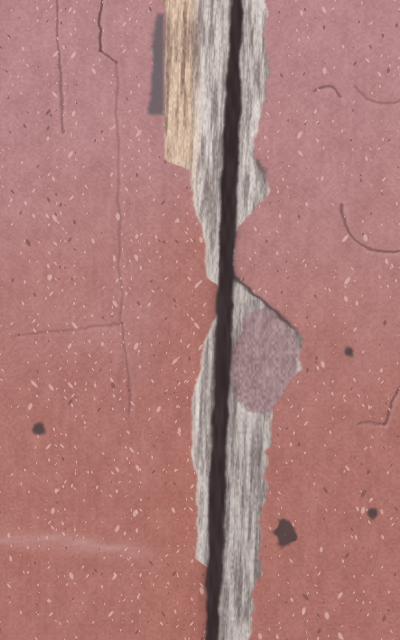
Reproduce this texture procedurally as a Shadertoy shader.

```glsl
float hash(vec2 p) { return fract(sin(dot(p, vec2(127.1, 311.7))) * 43758.55); }

float noise(vec2 p) {
    vec2 i = floor(p), f = fract(p);
    f *= f * (3.0 - 2.0 * f);
    return mix(mix(hash(i), hash(i + vec2(1, 0)), f.x),
               mix(hash(i + vec2(0, 1)), hash(i + 1.0), f.x), f.y);
}

float fbm(vec2 p) {
    float sum = 0.0, amp = 0.5;
    for (int i = 0; i < 5; i++) {
        sum += amp * noise(p);
        p = p * 2.03 + 7.1;
        amp *= 0.5;
    }
    return sum;
}

float ramp(float a, float b, float x) { return smoothstep(a, b, x); }
float bump(float x, float k) { return exp(-x * x * k * k); }

float segment(vec2 p, vec2 a, vec2 b) {
    p -= a;
    b -= a;
    return length(p - b * clamp(dot(p, b) / dot(b, b), 0.0, 1.0));
}

float arc(vec2 p, float r, float mid) {
    float off = abs(mod(atan(p.y, p.x) - mid + 3.1416, 6.2832) - 3.1416);
    return abs(length(p) - r) + max(off - 1.0, 0.0) * r;
}

// Edges of the bare wood at depth y below the top
float leftEdge(float y) {
    return 1.97 + 0.31 * ramp(1.9, 2.07, y) + 0.2 * ramp(2.07, 3.1, y)
         + 0.16 * ramp(3.3, 3.45, y) - 0.2 * ramp(3.7, 4.15, y) - 0.13 * ramp(4.15, 5.0, y)
         + 0.06 * ramp(5.4, 5.75, y) + 0.16 * ramp(6.68, 6.85, y);
}

float rightEdge(float y) {
    return 3.2 - 0.15 * ramp(0.9, 1.8, y) + 0.17 * ramp(1.8, 2.15, y)
         - 0.42 * ramp(2.2, 2.9, y) + 0.8 * ramp(3.2, 4.1, y) - 0.36 * ramp(4.3, 5.1, y)
         - 0.1 * ramp(5.1, 6.3, y) - 0.16 * ramp(6.6, 7.6, y);
}

// Dark fissure with a pale lip
void crease(inout vec3 col, float d, float lip, float strength) {
    col = mix(col, vec3(0.8, 0.64, 0.63), 0.4 * strength * (1.0 - ramp(0.0, 0.05, lip)));
    col = mix(col, vec3(0.4, 0.27, 0.27), strength * (1.0 - ramp(0.0, 0.03, d)));
}

void seam(inout vec3 col, vec2 p, vec2 a, vec2 b, float strength) {
    crease(col, segment(p, a, b), segment(p - 0.03, a, b), strength);
}

void curl(inout vec3 col, vec2 p, float r, float mid, float strength) {
    crease(col, arc(p, r, mid), arc(p - 0.04, r, mid), strength);
}

vec3 paint(vec2 p) {
    // Faded top, warmer bottom and left of the split
    float warm = ramp(0.5, 6.5, p.y + 1.5 * fbm(p * 1.3) - 0.75);
    vec3 col = mix(vec3(0.715, 0.525, 0.535), vec3(0.675, 0.445, 0.41), warm);
    col = mix(col, vec3(0.67, 0.43, 0.39), 0.6 * ramp(1.6, 2.3, p.x) * ramp(1.8, 3.0, p.y) * step(p.x, 2.7));
    col += 0.07 * (fbm(p * vec2(7, 4)) - 0.48) + 0.05 * (noise(p * 38.0) - 0.5);

    // Lifted seams and curls
    vec2 w = p + 0.09 * (vec2(fbm(p * 5.0), fbm(p * 5.0 + 19.0)) - 0.48);
    seam(col, w, vec2(0.67, -0.1), vec2(0.74, 1.6), 0.45);
    seam(col, w, vec2(1.21, -0.1), vec2(1.22, 0.6), 0.8);
    seam(col, w, vec2(1.22, 0.6), vec2(1.4, 0.75), 0.6);
    seam(col, w, vec2(1.4, 0.75), vec2(1.45, 3.85), 0.25);
    seam(col, w, vec2(0.2, 4.02), vec2(1.47, 3.88), 0.25);
    seam(col, w, vec2(1.47, 3.88), vec2(1.56, 4.95), 0.3);
    seam(col, w, vec2(4.8, 4.62), vec2(4.6, 5.08), 0.6);
    seam(col, w, vec2(4.6, 5.08), vec2(4.3, 5.1), 0.4);
    curl(col, w - vec2(3.9, 1.24), 0.2, -1.4, 0.55);
    curl(col, w - vec2(4.62, 2.5), 0.52, 2.2, 0.55);
    curl(col, w - vec2(4.65, 0.75), 0.48, 1.5, 0.35);

    // Pale scuff at the lower left
    float scuff = bump(p.y - 6.45 - 0.1 * p.x, 9.0) * (1.0 - ramp(1.2, 2.1, p.x));
    col = mix(col, vec3(0.79, 0.64, 0.64), 0.9 * scuff * fbm(p * vec2(3, 14)));

    // Scattered chips, denser along upright bands
    float bands = bump(p.x - 0.75, 5.0) + bump(p.x - 1.5, 6.0) + bump(p.x - 2.28, 7.0);
    for (float k = 0.0; k < 3.0; k++) {
        vec2 q = p * (4.0 + 2.5 * k) + 13.7 * k, id = floor(q);
        vec2 d = fract(q) - 0.3 - 0.4 * vec2(hash(id), hash(id + 5.3));
        d.x += d.y * (hash(id + 2.9) - 0.5) * 1.5;
        float pick = hash(id + 3.7), size = 0.05 + 0.1 * hash(id + 8.1);
        float chip = 1.0 - ramp(0.4, 1.0, length(d / vec2(size, size * 1.7)));
        col = mix(col, vec3(0.86, 0.71, 0.68), 0.75 * chip * step(0.8 - 0.25 * bands, pick));
        col = mix(col, vec3(0.45, 0.31, 0.3), 0.6 * chip * step(pick, 0.07));
    }

    // Dark pits
    float pit = min(length(w - vec2(0.48, 5.14)) - 0.06, length(w - vec2(4.2, 4.22)) - 0.045);
    pit = min(pit, length(w - vec2(4.47, 6.15)) - 0.05);
    pit = min(pit, length(w - vec2(3.42, 6.41)) - 0.18 + 0.12 * noise(p * 13.0));
    return mix(col, vec3(0.3, 0.25, 0.26), 0.85 * (1.0 - ramp(-0.02, 0.04, pit)));
}

vec3 wood(vec2 p, float split) {
    float grain = fbm(vec2(p.x * 22.0 + 0.8 * p.y, p.y * 2.2));
    vec3 col = mix(vec3(0.56, 0.51, 0.5), vec3(0.84, 0.8, 0.78), ramp(0.2, 0.7, grain));
    col *= mix(vec3(1), vec3(1.04, 0.95, 0.86), (1.0 - ramp(2.25, 2.45, p.x)) * (1.0 - ramp(1.8, 2.6, p.y)));
    // Weathered side with old primer
    float worn = step(0.0, split) * ramp(2.8, 3.5, p.y);
    float primer = length((p - vec2(3.2, 4.35)) / vec2(0.42, 0.68)) + 0.7 * fbm(p * 5.0) - 0.34;
    col *= 1.0 - 0.08 * worn;
    col = mix(col, vec3(0.56, 0.44, 0.45) + 0.12 * fbm(p * 9.0), 0.85 * worn * (1.0 - ramp(0.88, 1.0, primer)));
    return col + 0.12 * (noise(p * vec2(45, 26)) - 0.5);
}

void mainImage(out vec4 fragColor, in vec2 fragCoord) {
    vec2 p = vec2(fragCoord.x, iResolution.y - fragCoord.y) / iResolution.y * 7.68;
    float aa = 0.012 + 7.68 / iResolution.y;
    float ragged = 0.1 * (fbm(p * vec2(3, 7)) - 0.48);
    float split = p.x - 2.84 + 0.039 * p.y;
    float fromLeft = p.x - leftEdge(p.y) - 0.7 * ragged;
    float fromRight = rightEdge(p.y) + 1.6 * ragged - p.x;
    vec3 col = mix(paint(p), wood(p, split), ramp(-aa, aa, min(fromLeft, fromRight)));

    // Pale left rim and shaded right overhang
    col = mix(col, vec3(0.86, 0.8, 0.76), 0.55 * bump(fromLeft - 0.01, 45.0) * ramp(2.0, 2.3, p.y));
    float overhang = ramp(3.2, 3.35, p.y) * (1.0 - ramp(3.85, 4.1, p.y)) + 0.7 * bump(p.y - 2.0, 5.0);
    col = mix(col, vec3(0.33, 0.26, 0.26), 0.8 * overhang * bump(fromRight - 0.02, 28.0));

    // Slate gouge
    float gouge = max(max(1.88 - 0.07 * p.y - p.x + ragged, p.x - 1.96), abs(p.y - 0.77) - 0.6);
    col = mix(col, vec3(0.4, 0.37, 0.39), 0.85 * (1.0 - ramp(-0.03, 0.04, gouge)));

    // Open split
    float width = 0.05 + 0.025 * ramp(0.3, 1.5, p.y) - 0.015 * ramp(6.3, 7.6, p.y);
    float gap = abs(split + 0.4 * ragged) - width - 0.03 * noise(p * vec2(2, 6));
    col *= 1.0 - 0.25 * exp(-max(gap, 0.0) * 22.0);
    vec3 dark = vec3(0.2, 0.155, 0.16) + 0.06 * noise(p * vec2(30, 5));
    fragColor = vec4(mix(dark, col, ramp(-aa, aa, gap)), 1);
}
```
